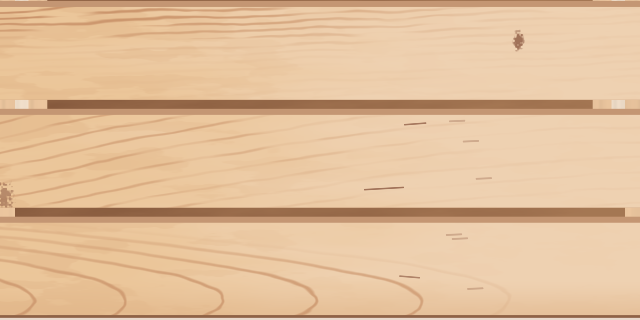
This texture is drawn by a Shadertoy shader. Its source:

```glsl
// Three pale wooden planks with arched grain, flecks and dark gaps between them.

const float PITCH = 0.3372;      // plank spacing, in canvas heights
const float LIP_TOP = 0.0026;    // start of the plank's bevelled lip
const float FACE_TOP = 0.0215;   // start of the plank's face
const float FACE_END = 0.3115;   // start of the gap below

const vec3 WARM = vec3(0.922, 0.775, 0.600);
const vec3 PALE = vec3(0.935, 0.820, 0.695);
const vec3 BLOTCH = vec3(0.870, 0.695, 0.520);
const vec3 GRAIN = vec3(0.790, 0.575, 0.415);
const vec3 FLECK = vec3(0.580, 0.385, 0.290);
const vec3 LIP = vec3(0.768, 0.590, 0.452);
const vec3 GAP_DARK = vec3(0.520, 0.345, 0.235);
const vec3 GAP_LIGHT = vec3(0.645, 0.465, 0.325);
const vec3 BLOCK = vec3(0.900, 0.755, 0.605);
const vec3 BLOCK_LIGHT = vec3(0.925, 0.855, 0.775);
const vec3 FLOOR_EDGE = vec3(0.910, 0.850, 0.800);

float hash(vec2 p) {
    vec3 q = fract(p.xyx * 0.1031);
    q += dot(q, q.yzx + 33.33);
    return fract((q.x + q.y) * q.z);
}

float noise(vec2 p) {
    vec2 i = floor(p), f = fract(p);
    f = f * f * (3.0 - 2.0 * f);
    return mix(mix(hash(i), hash(i + vec2(1, 0)), f.x),
               mix(hash(i + vec2(0, 1)), hash(i + vec2(1, 1)), f.x), f.y);
}

float fbm(vec2 p) {
    float sum = 0.0, amp = 0.5;
    for (int i = 0; i < 4; i++) {
        sum += amp * noise(p);
        p = p * 2.03 + 17.0;
        amp *= 0.5;
    }
    return sum;
}

// Smooth step up at an edge, one pixel wide
float rise(float x, float edge, float px) {
    return smoothstep(edge - 0.5 * px, edge + 0.5 * px, x);
}

float band(float x, float a, float b, float px) {
    return rise(x, a, px) - rise(x, b, px);
}

// Contour lines of a field; slope is the length of its gradient
float contours(float field, float spacing, float slope, float width, float px) {
    float d = abs(fract(field / spacing) - 0.5) * spacing / slope;
    return 1.0 - smoothstep(0.2 * width, width + px, d);
}

float stroke(vec2 p, vec2 a, vec2 b, float width, float px) {
    vec2 ab = b - a;
    float h = clamp(dot(p - a, ab) / dot(ab, ab), 0.0, 1.0);
    return 1.0 - smoothstep(width - 0.5 * px, width + 0.5 * px, length(p - a - h * ab));
}

float knot(vec2 p, vec2 center, vec2 radius, float rough) {
    vec2 q = (p - center) / radius;
    return 1.0 - smoothstep(0.4, 1.1, length(q) + rough * (noise(p * 160.0) - 0.5));
}

// Grain strength on one plank: streaks, rising lines or nested arches
float grain(vec2 p, float plank, float px) {
    float warp = fbm(p * vec2(4.0, 11.0) + plank * 31.0) - 0.47;
    float broken = smoothstep(0.25, 0.65, noise(p * vec2(5.0, 45.0) + plank * 9.0));
    if (plank < 0.5) {
        float field = p.y + 0.04 * p.x + 0.035 * warp;
        float fade = (1.0 - smoothstep(0.2, 1.9, p.x)) * (1.0 - smoothstep(0.03, 0.16, p.y));
        return contours(field, 0.024, 1.0, 0.004, px) * broken * (0.06 + 0.9 * fade);
    }
    if (plank < 1.5) {
        float field = p.y + 0.23 * p.x - 0.045 * p.x * p.x + 0.025 * warp;
        float fade = 1.0 - smoothstep(0.5, 1.7, p.x + 1.5 * p.y);
        return contours(field, 0.048, 1.0, 0.0035, px) * (0.35 + 0.65 * broken) * (0.08 + 0.5 * fade);
    }
    float dy = p.y - 0.247;
    float field = p.x + 24.6 * dy * dy + 0.10 * warp;
    float fade = (1.0 - smoothstep(1.2, 1.75, field)) * mix(1.0, 0.45, smoothstep(0.05, 0.2, -dy));
    return contours(field + 0.05, 0.30, length(vec2(1.0, 49.2 * dy)), 0.005, px) * fade * 0.75;
}

// Short marks and knots on one plank
float marks(vec2 p, float plank, float px) {
    float m = 0.0;
    for (int i = 0; i < 3; i++) {
        vec2 seed = vec2(float(i) + 3.0, plank * 7.0 + 2.0);
        vec2 a = vec2(1.39 + 0.1 * hash(seed), 0.02 + 0.2 * hash(seed + 40.0));
        m = max(m, 0.35 * step(0.5, plank) * stroke(p, a, a + vec2(0.045, -0.002), 0.003, px));
    }
    if (plank < 0.5) return max(m, 0.85 * knot(p, vec2(1.62, 0.104), vec2(0.016, 0.033), 0.9));
    if (plank > 1.5) return max(m, 0.7 * stroke(p, vec2(1.25, 0.167), vec2(1.31, 0.172), 0.0025, px));
    m = max(m, 0.85 * stroke(p, vec2(1.14, 0.234), vec2(1.26, 0.227), 0.0025, px));
    m = max(m, 0.8 * stroke(p, vec2(1.265, 0.031), vec2(1.33, 0.026), 0.0025, px));
    return max(m, 0.6 * knot(p, vec2(0.013, 0.255), vec2(0.03, 0.035), 1.5));
}

vec3 plankFace(vec2 p, float plank, float px) {
    float tone = fbm(p * vec2(2.5, 14.0) + plank * 23.0);
    vec3 col = mix(WARM, PALE, smoothstep(0.0, 1.5, p.x + 0.9 * (tone - 0.5)));
    float left = 1.0 - smoothstep(0.0, 1.3, p.x);
    float patches = smoothstep(0.50, 0.58, fbm(p * vec2(6.0, 26.0) + plank * 11.0));
    col = mix(col, BLOTCH, patches * (0.05 + 0.30 * left));
    col = mix(col, BLOTCH, 0.5 * step(1.5, plank) * smoothstep(0.17, 0.30, p.y));
    col = mix(col, GRAIN, grain(p, plank, px));
    return mix(col, FLECK, marks(p, plank, px));
}

// Dark gap closed by light spacer blocks at both ends
vec3 gap(float x, float y, float row, float px) {
    float side = min(x, 2.0 - x);
    float inset = abs(row - 2.0) < 0.5 ? 0.047 : 0.148;
    vec3 block = mix(BLOCK, BLOCK_LIGHT, band(side, 0.047, 0.089, px));
    block *= 0.97 + 0.06 * noise(vec2(x * 90.0, row));
    float tone = 0.5 * x + 0.5 * (fbm(vec2(x * 6.0 + y * 9.0, y * 30.0)) - 0.47);
    vec3 shade = mix(GAP_DARK, GAP_LIGHT, clamp(tone + 0.1, 0.0, 1.0));
    return mix(block, shade, rise(side, inset, px));
}

void mainImage(out vec4 fragColor, in vec2 fragCoord) {
    vec2 uv = fragCoord / iResolution.xy;
    float px = 1.0 / iResolution.y;
    float x = 2.0 * uv.x, down = 1.0 - uv.y;
    float plank = floor(down / PITCH);
    float local = down - plank * PITCH;

    vec3 col = gap(x, down, floor(down / PITCH + 0.5), px);
    col = mix(col, LIP, band(local, LIP_TOP, FACE_END, px));
    vec3 face = plankFace(vec2(x, local - FACE_TOP), plank, px);
    col = mix(col, face, band(local, FACE_TOP, FACE_END, px));

    // Shadow line and pale strip along the bottom
    col = mix(col, GAP_DARK + 0.04, rise(down, 0.9850, px));
    col = mix(col, FLOOR_EDGE, rise(down, 0.9930, px));
    fragColor = vec4(col, 1.0);
}
```
